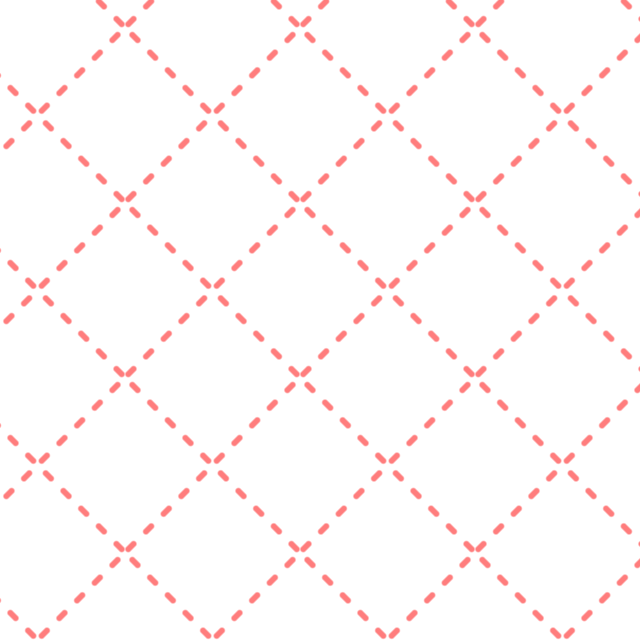
Write a three.js fragment shader that draws this pattern.

```glsl
// Diamond lattice of round-capped coral dashes on white
varying vec2 vUv;

// Distance to the dashes falling to the right, in tile units
float dashedDiagonals(vec2 p) {
  // Offset from the nearest line x + y = integer
  float offset = fract(p.x + p.y + 0.5) - 0.5;

  // Ten dashes per tile; the rhythm restarts at every whole tile
  float along = fract(p.x - 0.5 * offset) - 0.0571;
  float index = clamp(floor(along / 0.101 + 0.5), 0.0, 9.0);
  along -= index * 0.101;

  // Capsule around the dash axis
  vec2 q = vec2(along * sqrt(2.0), offset / sqrt(2.0));
  q.x = max(abs(q.x) - 0.0214, 0.0);
  return length(q) - 0.0166;
}

void main() {
  // 512/140 tiles across and up, with a lattice crossing at the origin
  vec2 p = (vUv - vec2(100.0, 70.0) / 512.0) * 512.0 / 140.0;

  // Both diagonal directions are mirror images
  float dist = min(dashedDiagonals(p), dashedDiagonals(vec2(-p.x, p.y)));

  float ink = 1.0 - smoothstep(-0.0064, 0.0064, dist);
  vec3 white = vec3(1.0);
  vec3 coral = vec3(1.0, 0.49, 0.49);
  gl_FragColor = vec4(mix(white, coral, ink), 1.0);
}
```
